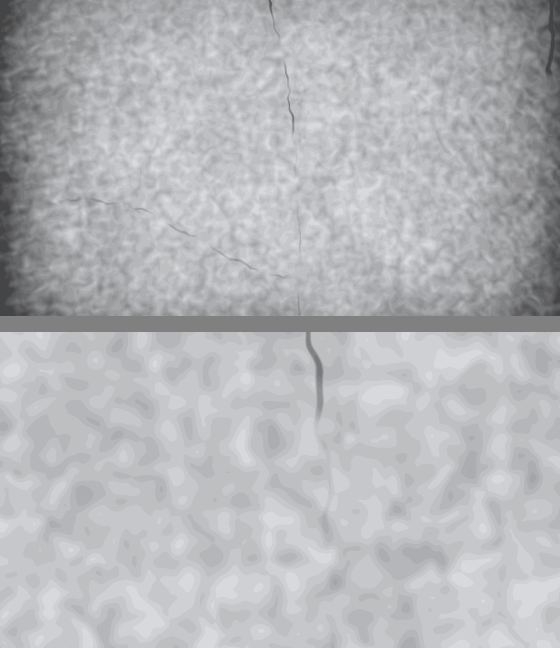
Top: the whole. Bottom: its middle third, enlarged.
Write a WebGL 1 fragment shader that draws this texture.

```glsl
precision highp float;
// Worn grey concrete, traced into flat shards of tone.
// Layered gradient noise, dark borders and hairline cracks are summed to one
// tone, which is cut into even steps and averaged over sub-samples.

uniform vec2 u_resolution;

const vec3  TINT = vec3(0.994, 1.0, 1.014);
const float BASE_TONE = 0.792;
const float TONE_STEP = 0.034;
const float DARKEST = 0.27;
const float LIGHTEST = 0.85;
const float GRAIN_SCALE = 29.0;
const float GRAIN_DEPTH = 0.115;
const float FINE_DEPTH = 0.065;
const float PATCH_SCALE = 6.0;
const float PATCH_DEPTH = 0.075;
const float STREAK_DEPTH = 0.09;
const float WARP = 0.012;
const float CRACK_WIDTH = 0.0042;
const int   SAMPLES = 3;

vec2 hash2(vec2 cell) {
  vec3 h = fract(vec3(cell.xyx) * vec3(0.1031, 0.1030, 0.0973));
  h += dot(h, h.yzx + 33.33);
  return fract((h.xx + h.yz) * h.zy);
}

float slope(vec2 cell, vec2 offset) {
  return dot(hash2(cell) * 2.0 - 1.0, offset);
}

// Gradient noise, centred on zero
float noise(vec2 p) {
  vec2 i = floor(p), f = fract(p);
  vec2 w = f * f * f * (f * (f * 6.0 - 15.0) + 10.0);
  vec2 e = vec2(1.0, 0.0);
  float low = mix(slope(i, f), slope(i + e, f - e), w.x);
  float high = mix(slope(i + e.yx, f - e.yx), slope(i + 1.0, f - 1.0), w.x);
  return 1.3 * mix(low, high, w.y);
}

// Darkening that grows towards each border
float borderShade(vec2 p, float width) {
  float left = 0.42 * exp(-p.x / 0.14);
  float right = 0.36 * exp(-(width - p.x) / 0.16);
  float top = 0.13 * exp(-(1.0 - p.y) / 0.15);
  float bottom = 0.16 * exp(-p.y / 0.10);
  float side = 2.0 * p.x / width - 1.0;
  return left + right + top + bottom + 0.05 * side * side;
}

// Grain drawn out along the brushing direction of each side
float streaks(vec2 p, float side) {
  float angle = side < 0.0 ? 0.25 : -0.9;
  vec2 along = vec2(cos(angle), sin(angle));
  vec2 q = vec2(dot(p, along), dot(p, vec2(-along.y, along.x)));
  return smoothstep(0.25, 0.9, abs(side)) * noise(q * vec2(13.0, 48.0));
}

float crackLine(float distanceTo, float width) {
  return 1.0 - smoothstep(0.3 * width, width, abs(distanceTo));
}

float cracks(vec2 p, float width) {
  float wobble = 0.016 * noise(p * 11.0) + 0.008 * noise(p * 31.0);
  float gaps = smoothstep(-0.25, 0.2, noise(p * 9.0 + 4.7));

  float x = 0.527 * width + 0.013 - 0.09 * p.y * p.y * p.y;
  float upright = crackLine(p.x - x + wobble, CRACK_WIDTH);
  upright *= gaps * mix(0.10, 0.24, smoothstep(0.40, 0.52, p.y));

  float y = 0.375 - 0.27 * smoothstep(0.25, 1.0, p.x);
  float sloping = crackLine(p.y - y + 1.4 * wobble, 1.3 * CRACK_WIDTH);
  sloping *= 0.13 * gaps * smoothstep(0.18, 0.26, p.x);
  sloping *= 1.0 - smoothstep(0.88, 0.94, p.x);

  float edge = crackLine(p.x - width + 0.028 + wobble, 2.0 * CRACK_WIDTH);
  edge *= 0.17 * smoothstep(0.72, 0.78, p.y);
  return upright + sloping + edge;
}

float surfaceTone(vec2 p, float width) {
  float side = 2.0 * p.x / width - 1.0;
  vec2 bend = vec2(noise(p * 22.0 + 3.1), noise(p * 22.0 + 41.7));
  vec2 q = p + WARP * bend;

  float tone = BASE_TONE - borderShade(p, width);
  tone += PATCH_DEPTH * noise(q * PATCH_SCALE + 8.3);
  tone += GRAIN_DEPTH * noise(q * GRAIN_SCALE);
  tone += FINE_DEPTH * noise(q * GRAIN_SCALE * 1.9 + 17.0);
  tone += STREAK_DEPTH * streaks(q, side);

  // Soft stain beside the upright crack
  vec2 stain = (p - vec2(0.49 * width, 0.53)) / vec2(0.13, 0.09);
  tone -= 0.045 * exp(-dot(stain, stain));
  tone -= cracks(p, width);

  float flatTone = floor(tone / TONE_STEP + 0.5) * TONE_STEP;
  return clamp(flatTone, DARKEST, LIGHTEST);
}

void main() {
  float width = u_resolution.x / u_resolution.y;
  float total = 0.0;
  for (int i = 0; i < SAMPLES; i++) {
    for (int j = 0; j < SAMPLES; j++) {
      vec2 jitter = (vec2(float(i), float(j)) + 0.5) / float(SAMPLES) - 0.5;
      total += surfaceTone((gl_FragCoord.xy + jitter) / u_resolution.y, width);
    }
  }
  gl_FragColor = vec4(TINT * total / float(SAMPLES * SAMPLES), 1.0);
}
```
